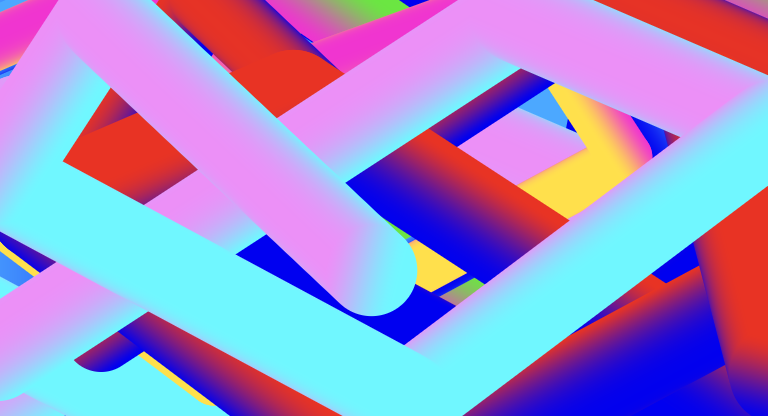
Write a WebGL 1 fragment shader that draws this background.

```glsl
precision highp float;

// Overlapping zigzag ribbons, each the trail of a disc dragged between knots.
// The disc carries a two-colour linear gradient; every point shows the last
// disc that covered it, which shades the bands and leaves round ends.

uniform vec2 u_resolution;

const int SEGMENTS = 6;
const vec2 FRAME = vec2(0.93, 0.46);
const vec2 MIRROR = vec2(-1.0, 1.0);

const vec3 PINK = vec3(0.93, 0.56, 0.97);
const vec3 CYAN = vec3(0.44, 0.97, 1.00);
const vec3 BLUE = vec3(0.00, 0.00, 0.94);
const vec3 SKY = vec3(0.30, 0.66, 1.00);
const vec3 RED = vec3(0.91, 0.20, 0.14);
const vec3 MAGENTA = vec3(0.94, 0.20, 0.82);
const vec3 YELLOW = vec3(1.00, 0.88, 0.30);
const vec3 GREEN = vec3(0.42, 0.90, 0.26);

// Knot number i on the border of the frame, spaced at uneven angles.
vec2 knot(float i) {
  float angle = 1.64 + 1.623 * i
              + 0.47 * cos(2.094 * i + 0.85) + 0.25 * cos(1.1 * i)
              - 0.12 * cos(3.1416 * i) * sin(0.63 * i);
  vec2 dir = vec2(cos(angle), sin(angle));
  return FRAME * dir / max(abs(dir.x), abs(dir.y));
}

// Offset of p from the last disc to cover it on the way from start to end.
vec2 dragOffset(vec2 p, vec2 start, vec2 end, float radius) {
  vec2 path = end - start;
  float len = max(length(path), 1e-4);
  vec2 dir = path / len;
  vec2 rel = p - start;
  float along = dot(rel, dir);
  float across = dot(rel, vec2(-dir.y, dir.x));
  float reach = sqrt(max(radius * radius - across * across, 0.0));
  return rel - dir * clamp(along + reach, 0.0, len);
}

// Smooth-edged coverage of the capsule from start to end.
float capsule(vec2 p, vec2 start, vec2 end, float radius, float pixel) {
  vec2 path = end - start;
  float h = clamp(dot(p - start, path) / max(dot(path, path), 1e-6), 0.0, 1.0);
  float dist = length(p - start - path * h) - radius;
  return clamp(0.5 - dist / pixel, 0.0, 1.0);
}

// Paints one ribbon over the colour below, from its last knot to its head.
vec3 ribbon(vec3 below, vec2 p, vec2 head, float radius, float tilt,
            vec3 from, vec3 to, float pixel) {
  vec2 gradientDir = vec2(cos(tilt), sin(tilt));
  vec3 color = below;
  vec2 start = knot(float(SEGMENTS - 1));
  for (int k = 0; k < SEGMENTS; k++) {
    vec2 end = head;
    if (k < SEGMENTS - 1) end = knot(float(SEGMENTS - 2 - k));
    vec2 offset = dragOffset(p, start, end, radius);
    float t = 0.5 + 0.5 * dot(offset, gradientDir) / radius;
    vec3 paint = mix(from, to, smoothstep(-0.05, 0.84, t));
    color = mix(color, paint, capsule(p, start, end, radius, pixel));
    start = end;
  }
  return color;
}

void main() {
  float pixel = 1.0 / u_resolution.y;
  vec2 p = (gl_FragCoord.xy - 0.5 * u_resolution) * pixel;

  // Backdrop
  vec3 color = mix(SKY, BLUE, smoothstep(-1.1, -0.3, p.x));

  // Buried ribbons, shifted or mirrored, glimpsed through the gaps
  color = ribbon(color, p - vec2(0.45, 0.10), vec2(-0.30, 0.20), 0.10, 0.9,
                 MAGENTA, GREEN, pixel);
  color = ribbon(color, MIRROR * (p - vec2(-0.25, 0.10)), vec2(-0.55, -0.20),
                 0.08, 2.2, BLUE, SKY, pixel);
  color = ribbon(color, p - vec2(-0.20, -0.25), vec2(-0.50, 0.25), 0.11, -0.4,
                 PINK, CYAN, pixel);
  color = ribbon(color, MIRROR * (p - vec2(-0.35, 0.05)), vec2(-0.10, 0.25),
                 0.065, -0.7, MAGENTA, YELLOW, pixel);

  // Dark middle ribbons
  color = ribbon(color, p - vec2(0.25, 0.05), vec2(-0.35, 0.15), 0.09, -0.4,
                 RED, BLUE, pixel);
  color = ribbon(color, MIRROR * (p - vec2(0.10, -0.20)), vec2(-0.85, -0.20),
                 0.12, 1.84, BLUE, RED, pixel);

  // Pale ribbon on top
  color = ribbon(color, p, vec2(-0.03, -0.15), 0.11, -0.25,
                 PINK, CYAN, pixel);

  gl_FragColor = vec4(color, 1.0);
}
```
